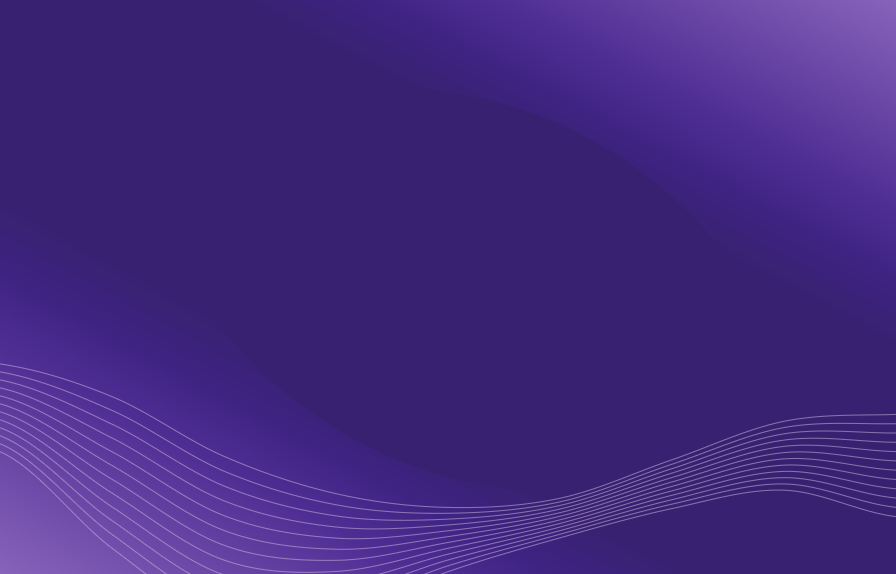
This background is drawn by a WebGL 2 fragment shader. Its source:

```glsl
#version 300 es
precision highp float;
// Violet background: two glowing corners, a dark lens in the middle and a ribbon of fine wavy lines.

uniform vec2 u_resolution;
out vec4 fragColor;

const int KNOTS = 9;
const float LINE_COUNT = 12.0;
const float LINE_WIDTH = 0.0018;
const vec3 LINE_COLOR = vec3(0.80, 0.70, 0.88);

// Heights of the ribbon's two borders at evenly spaced knots
const float UPPER[KNOTS] = float[KNOTS](0.366, 0.309, 0.205, 0.140, 0.116, 0.132, 0.199, 0.266, 0.278);
const float LOWER[KNOTS] = float[KNOTS](0.213, 0.045, -0.079, -0.073, 0.004, 0.063, 0.114, 0.146, 0.100);

// Color ramp from the dark base (0) to the bright corner (1)
vec3 glowRamp(float t) {
    vec3 color = mix(vec3(0.22, 0.13, 0.44), vec3(0.245, 0.137, 0.51), clamp(t / 0.2, 0.0, 1.0));
    color = mix(color, vec3(0.31, 0.18, 0.58), clamp((t - 0.2) / 0.2, 0.0, 1.0));
    return mix(color, vec3(0.53, 0.39, 0.73), clamp((t - 0.4) / 0.6, 0.0, 1.0));
}

// Slanted linear glow: 1 in the corner, 0 on the line through both reaches
float cornerGlow(vec2 p, vec2 corner, vec2 reach) {
    vec2 d = abs(p - corner) / reach;
    return clamp(1.0 - d.x - d.y, 0.0, 1.0);
}

float outsideCircle(vec2 p, vec2 center, float radius, float pixel) {
    return smoothstep(-pixel, pixel, length(p - center) - radius);
}

// Catmull-Rom curve through the knots, x from 0 to 1
float spline(float knots[KNOTS], float x) {
    float s = clamp(x, 0.0, 1.0) * float(KNOTS - 1);
    int i = min(int(s), KNOTS - 2);
    float t = s - float(i);
    float a = knots[max(i - 1, 0)];
    float b = knots[i];
    float c = knots[i + 1];
    float d = knots[min(i + 2, KNOTS - 1)];
    return b + 0.5 * t * (c - a + t * (2.0 * a - 5.0 * b + 4.0 * c - d
        + t * (3.0 * (b - c) + d - a)));
}

// Coverage of a thin stroke at a given distance
float stroke(float dist, float width, float pixel) {
    return clamp((0.5 * (width + pixel) - dist) / pixel, 0.0, min(1.0, width / pixel));
}

// Evenly spread lines between the two ribbon borders
float ribbon(vec2 p, float aspect, float pixel) {
    float x = p.x / aspect;
    float stepX = 0.002;
    vec2 here = vec2(spline(UPPER, x), spline(LOWER, x));
    vec2 ahead = vec2(spline(UPPER, x + stepX), spline(LOWER, x + stepX));
    vec2 behind = vec2(spline(UPPER, x - stepX), spline(LOWER, x - stepX));
    vec2 slopes = (ahead - behind) / (2.0 * stepX * aspect);
    float coverage = 0.0;
    for (float i = 0.0; i < LINE_COUNT; i++) {
        float k = i / (LINE_COUNT - 1.0);
        float slope = mix(slopes.x, slopes.y, k);
        float dist = abs(p.y - mix(here.x, here.y, k)) / sqrt(1.0 + slope * slope);
        coverage = max(coverage, stroke(dist, LINE_WIDTH, pixel));
    }
    return coverage;
}

void main() {
    float pixel = 1.0 / u_resolution.y;
    float aspect = u_resolution.x * pixel;
    vec2 p = gl_FragCoord.xy * pixel;

    // Corner glows, each cut by one side of the dark lens
    float lensRadius = 0.758;
    float topGlow = cornerGlow(p, vec2(aspect, 1.0), vec2(1.154, 0.61))
        * outsideCircle(p, vec2(0.667, 0.091), lensRadius, pixel);
    float bottomGlow = cornerGlow(p, vec2(0.0), vec2(1.21, 0.66))
        * outsideCircle(p, vec2(0.980, 0.900), lensRadius, pixel);
    vec3 color = glowRamp(max(topGlow, bottomGlow));

    // Fine lines over the background
    color = mix(color, LINE_COLOR, 0.55 * ribbon(p, aspect, pixel));
    fragColor = vec4(color, 1.0);
}
```
